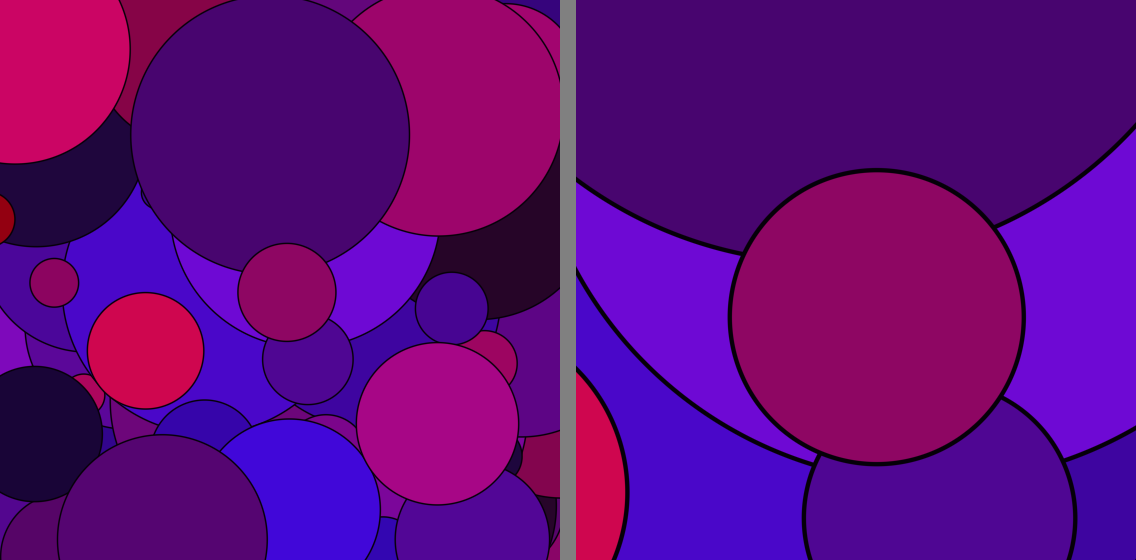
Left, the full canvas; right, a detail of the centre.
Write a WebGL 2 fragment shader that draws this background.

```glsl
#version 300 es
precision highp float;
// Overlapping flat discs in blue, violet, magenta and red with thin dark rims.
// Low-discrepancy sequences spread the places, sizes and colours evenly;
// the discs are painted from back to front, so disc 0 lies on top.

uniform vec2 u_resolution;
out vec4 fragColor;

const int   DISC_COUNT    = 150;
const float RADIUS_MIN    = 0.025;
const float RADIUS_MAX    = 0.26;
const float RADIUS_SKEW   = 1.1;    // above 1 favours small discs
const float RIM_HALF      = 0.0013; // half the rim width
const float PLACE_JITTER  = 0.08;
const float HUE_JITTER    = 0.8;    // swing between red and blue
const float LIGHT_JITTER  = 0.3;
const vec3  RIM_COLOR     = vec3(0.02, 0.0, 0.03);
const vec3  BASE_COLOR    = vec3(0.14, 0.02, 0.18);

// Irrational steps of the sequences
const vec2  PLACE_STEP  = vec2(0.75488, 0.56984);
const float RADIUS_STEP = 0.41421;
const float COLOR_STEP  = 0.61803;
const float RADIUS_START = 0.3;

// Crimson, dark plum, red, violet, magenta, blue violet
const vec3 PALETTE[6] = vec3[6](
    vec3(0.66, 0.02, 0.30), vec3(0.14, 0.02, 0.18), vec3(0.70, 0.00, 0.07),
    vec3(0.27, 0.02, 0.54), vec3(0.60, 0.02, 0.45), vec3(0.36, 0.03, 0.76));
// Upper bound of each palette entry within 0..1; the last one ends at 1
const float BOUNDS[5] = float[5](0.12, 0.225, 0.245, 0.63, 0.87);

// Integer hash giving a value in 0..1
float hash(int index, int channel) {
    uint n = uint(index) * 1597334677u + uint(channel) * 3812015801u + 977u;
    n = (n ^ (n >> 16)) * 2246822519u;
    n = (n ^ (n >> 13)) * 3266489917u;
    n ^= n >> 16;
    return float(n >> 8) / 16777216.0;
}

// Palette pick with a small shift in hue and lightness
vec3 discColor(int index) {
    float pick = fract(float(index) * COLOR_STEP);
    int entry = 0;
    for (int k = 0; k < 5; k++) {
        entry += pick >= BOUNDS[k] ? 1 : 0;
    }
    float hueShift = HUE_JITTER * (hash(index, 2) - 0.5);
    float light = 1.0 + LIGHT_JITTER * (hash(index, 3) - 0.5);
    vec3 tint = vec3(1.0 + hueShift, 1.0, 1.0 - 0.6 * hueShift);
    return clamp(PALETTE[entry] * tint * light, 0.0, 1.0);
}

// Centre in xy, radius in z
vec3 discShape(int index, float aspect) {
    float i = float(index);
    vec2 jitter = vec2(hash(index, 0), hash(index, 1)) - 0.5;
    vec2 center = fract(0.5 + i * PLACE_STEP) + PLACE_JITTER * jitter;
    float size = pow(fract(RADIUS_START + i * RADIUS_STEP), RADIUS_SKEW);
    return vec3(center * vec2(aspect, 1.0), mix(RADIUS_MIN, RADIUS_MAX, size));
}

// Smooth coverage of the inside of a signed distance
float coverage(float dist, float soft) {
    return 1.0 - smoothstep(-soft, soft, dist);
}

void main() {
    vec2 point = gl_FragCoord.xy / u_resolution.y;
    float aspect = u_resolution.x / u_resolution.y;
    float soft = 0.75 / u_resolution.y;

    vec3 color = BASE_COLOR;
    for (int i = DISC_COUNT - 1; i >= 0; i--) {
        vec3 disc = discShape(i, aspect);
        float dist = length(point - disc.xy) - disc.z;
        if (dist > RIM_HALF + soft) continue;
        color = mix(color, RIM_COLOR, coverage(dist - RIM_HALF, soft));
        color = mix(color, discColor(i), coverage(dist + RIM_HALF, soft));
    }
    fragColor = vec4(color, 1.0);
}
```
